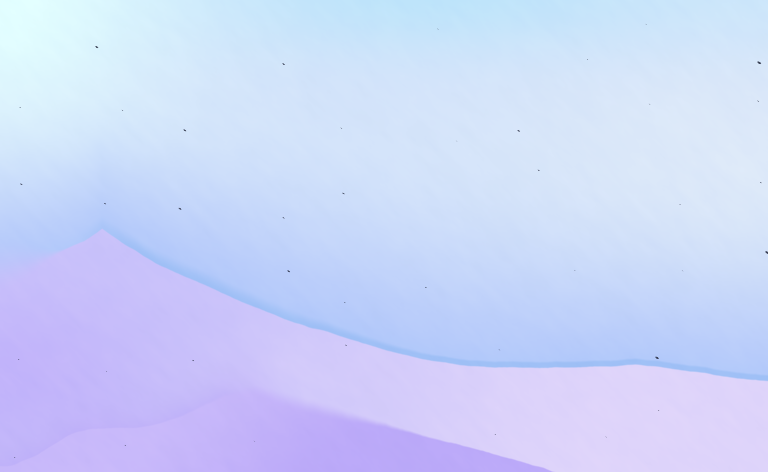
This background is drawn by a WebGL 2 fragment shader. Its source:

```glsl
#version 300 es
precision highp float;
// Watercolour landscape: a pale cyan-to-periwinkle sky over lavender hills.
// Ridge curves split the layers; soft glows tint them, slanted noise adds
// brush grain, and a jittered grid scatters small ink specks.
uniform vec2 u_resolution;
out vec4 fragColor;

float hash(vec2 p) {
  vec3 q = fract(p.xyx * vec3(0.1031, 0.1030, 0.0973));
  q += dot(q, q.yzx + 33.33);
  return fract((q.x + q.y) * q.z);
}

float noise(vec2 p) {
  vec2 i = floor(p), f = fract(p);
  f = f * f * (3.0 - 2.0 * f);
  float low = mix(hash(i), hash(i + vec2(1, 0)), f.x);
  float high = mix(hash(i + vec2(0, 1)), hash(i + vec2(1, 1)), f.x);
  return mix(low, high, f.y);
}

float fbm(vec2 p) {
  float sum = 0.0, weight = 0.5;
  for (int i = 0; i < 4; i++) {
    sum += weight * noise(p);
    p = p * 2.03 + 17.0;
    weight *= 0.5;
  }
  return sum;
}

float bump(float x, float center, float width) {
  float d = (x - center) / width;
  return exp(-d * d);
}

float glow(vec2 uv, vec2 center, vec2 radius) {
  vec2 d = (uv - center) / radius;
  return exp(-dot(d, d));
}

// Main ridge: a peak on the left with a long slope to the right
float ridgeHeight(float x) {
  float d = x - 0.133;
  float left = 0.515 - 0.09 * (1.0 - exp(min(d, 0.0) / 0.075));
  float right = 0.19 + 0.325 * exp(-max(d, 0.0) / 0.27);
  right += 0.008 * bump(x, 0.28, 0.07) - 0.021 * bump(x, 0.585, 0.12);
  right += 0.013 * bump(x, 0.84, 0.06) - 0.01 * smoothstep(0.9, 1.0, x);
  return (d < 0.0 ? left : right) + 0.005 * (fbm(vec2(x * 45.0, 3.0)) - 0.47);
}

// Front hill: two steps up, then a straight descent
float hillHeight(float x) {
  float rise = 0.01 + 0.085 * smoothstep(0.0, 0.13, x) + 0.08 * smoothstep(0.17, 0.34, x);
  float fall = 0.175 - 0.44 * max(x - 0.33, 0.0);
  return min(rise, fall) + 0.012 * (fbm(vec2(x * 32.0, 9.0)) - 0.47);
}

vec3 skyColor(vec2 uv, float ridge) {
  float lift = max(uv.y - ridge, 0.0);
  vec3 col = mix(vec3(0.71, 0.785, 0.98), vec3(0.825, 0.89, 0.98),
                 smoothstep(-0.05, 0.62, lift / (1.0 - ridge)));
  col = mix(col, vec3(0.87, 0.915, 0.975), 0.9 * glow(uv, vec2(1.02, 0.67), vec2(0.38, 0.27)));
  col = mix(col, vec3(0.77, 0.91, 0.985), 0.55 * smoothstep(0.8, 1.05, uv.y));
  col = mix(col, vec3(0.72, 0.89, 0.98), 0.75 * glow(uv, vec2(0.56, 1.02), vec2(0.24, 0.11)));
  col = mix(col, vec3(0.89, 1.0, 1.0), glow(uv, vec2(0.0, 1.0), vec2(0.21, 0.28)));
  // Blue pigment gathered along the ridge
  float right = smoothstep(0.08, 0.2, uv.x);
  col = mix(col, vec3(0.66, 0.78, 0.98), exp(-lift / 0.04) * mix(0.35, 0.55, right));
  float width = mix(0.017, 0.012, smoothstep(0.2, 0.6, uv.x));
  float soft = mix(0.016, 0.003, smoothstep(0.3, 0.6, uv.x));
  float rim = 1.0 - smoothstep(width - soft, width + soft, lift);
  return mix(col, vec3(0.61, 0.745, 0.96), 0.85 * rim * right);
}

vec3 groundColor(vec2 uv, float hill, float pixel) {
  vec3 col = mix(vec3(0.79, 0.765, 0.98), vec3(0.87, 0.83, 0.98), smoothstep(0.2, 0.8, uv.x));
  col = mix(col, vec3(0.75, 0.69, 0.98), 0.85 * glow(uv, vec2(0.0, 0.2), vec2(0.2, 0.2)));
  col = mix(col, vec3(0.835, 0.80, 0.98), 0.6 * glow(uv, vec2(0.43, 0.21), vec2(0.15, 0.08)));
  float above = uv.y - hill;
  float shade = exp(-max(above, 0.0) / 0.05) * (1.0 - smoothstep(0.28, 0.4, uv.x));
  col = mix(col, vec3(0.74, 0.675, 0.975), 0.65 * shade);
  vec3 front = mix(vec3(0.785, 0.725, 0.98), vec3(0.735, 0.665, 0.975),
                   smoothstep(0.2, 0.5, uv.x + 0.6 * (0.1 - uv.y)));
  float soft = pixel + 0.018 * bump(uv.x, 0.4, 0.09);
  return mix(col, front, 1.0 - smoothstep(-soft, soft, above));
}

// Dark specks, one candidate in each grid cell
float specks(vec2 p, float cells, float chance, float pixel) {
  vec2 cell = floor(p * cells);
  vec2 center = 0.15 + 0.7 * vec2(hash(cell + 3.1), hash(cell + 41.7));
  vec2 d = (fract(p * cells) - center) / cells;
  d.y += 0.4 * d.x;
  float size = hash(cell + 77.0);
  float radius = mix(0.0009, 0.0032, size * size * size);
  float shape = length(d * vec2(0.8, 1.3));
  float dot = 1.0 - smoothstep(radius - 0.6 * pixel, radius + 0.6 * pixel, shape);
  return dot * step(hash(cell + 19.0), chance) * mix(0.35, 0.9, size);
}

void main() {
  vec2 uv = gl_FragCoord.xy / u_resolution;
  vec2 p = gl_FragCoord.xy / u_resolution.y;
  float pixel = 1.0 / u_resolution.y;
  float ridge = ridgeHeight(uv.x);
  float edge = pixel + 0.06 * (1.0 - smoothstep(0.0, 0.09, uv.x));
  float land = 1.0 - smoothstep(-edge, edge, uv.y - ridge);
  vec3 col = mix(skyColor(uv, ridge), groundColor(uv, hillHeight(uv.x), pixel), land);
  // Slanted brush grain
  vec2 stroke = vec2(p.x + p.y, p.y - 0.8 * p.x);
  float grain = fbm(stroke * vec2(38.0, 16.0)) + 0.5 * fbm(p * 5.0) - 0.7;
  col += grain * vec3(0.022, 0.018, 0.006);
  col = mix(col, vec3(0.16, 0.18, 0.26), specks(p, 6.0, 0.6, pixel));
  fragColor = vec4(clamp(col, 0.0, 1.0), 1.0);
}
```
